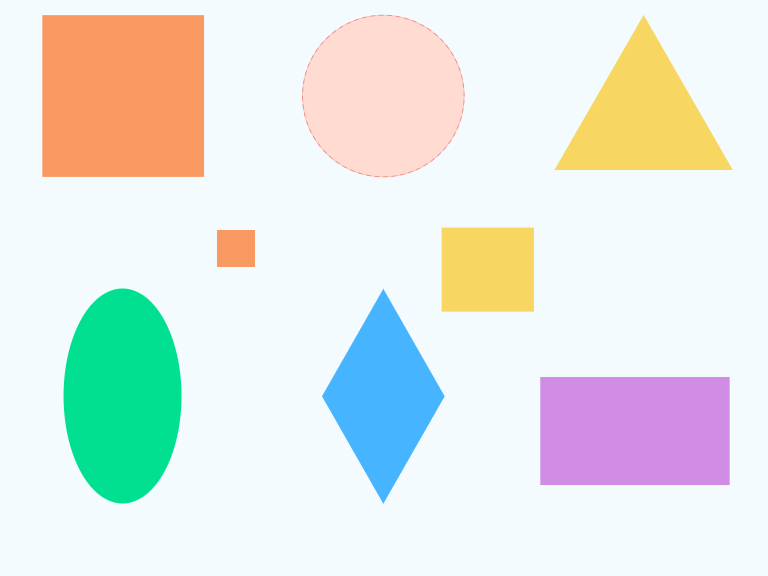
Reproduce this background procedurally as a WebGL 1 fragment shader.

```glsl
precision highp float;
uniform vec2 u_resolution;

// Colours
const vec3 PAPER  = vec3(0.953, 0.984, 0.996);
const vec3 ORANGE = vec3(0.973, 0.600, 0.384);
const vec3 PEACH  = vec3(1.000, 0.859, 0.820);
const vec3 CORAL  = vec3(0.950, 0.480, 0.450);
const vec3 YELLOW = vec3(0.969, 0.843, 0.384);
const vec3 GREEN  = vec3(0.005, 0.880, 0.565);
const vec3 BLUE   = vec3(0.275, 0.706, 1.000);
const vec3 PURPLE = vec3(0.820, 0.549, 0.902);

// Centres and half sizes, in canvas heights
const vec2 SQUARE_POS    = vec2(0.2139, 0.8333);
const vec2 SQUARE_HALF   = vec2(0.1404);
const vec2 CIRCLE_POS    = vec2(0.6655, 0.8333);
const float CIRCLE_RADIUS = 0.1403;
const float OUTLINE_HALF = 0.0008;
const float OUTLINE_DASHES = 60.0;
const vec2 TRIANGLE_APEX = vec2(1.1174, 0.9740);
const vec2 TRIANGLE_SIZE = vec2(0.1549, 0.2691);  // half base, height
const vec2 CHIP_POS      = vec2(0.4097, 0.5686);
const vec2 CHIP_HALF     = vec2(0.0330, 0.0321);
const vec2 BLOCK_POS     = vec2(0.8468, 0.5319);
const vec2 BLOCK_HALF    = vec2(0.0801, 0.0730);
const vec2 ELLIPSE_POS   = vec2(0.2127, 0.3125);
const vec2 ELLIPSE_RADII = vec2(0.1024, 0.1866);
const vec2 DIAMOND_POS   = vec2(0.6655, 0.3120);
const vec2 DIAMOND_HALF  = vec2(0.1065, 0.1866);
const vec2 BAR_POS       = vec2(1.1024, 0.2517);
const vec2 BAR_HALF      = vec2(0.1644, 0.0938);

// Signed distances, negative inside
float boxDistance(vec2 p, vec2 halfSize) {
  vec2 d = abs(p) - halfSize;
  return max(d.x, d.y);
}

float diamondDistance(vec2 p, vec2 halfSize) {
  return (dot(abs(p), halfSize.yx) - halfSize.x * halfSize.y) / length(halfSize);
}

float ellipseDistance(vec2 p, vec2 radii) {
  float scaled = length(p / radii);
  float slope = length(p / (radii * radii));
  return scaled * (scaled - 1.0) / max(slope, 0.0001);
}

// Isosceles triangle hanging from its apex at the origin
float triangleDistance(vec2 p, vec2 size) {
  float side = dot(vec2(abs(p.x), p.y), size.yx) / length(size);
  return max(side, -p.y - size.y);
}

// Coverage with an edge one pixel wide
float coverage(float distance) {
  return clamp(0.5 - distance * u_resolution.y, 0.0, 1.0);
}

void paint(inout vec3 color, vec3 ink, float distance) {
  color = mix(color, ink, coverage(distance));
}

void main() {
  vec2 p = gl_FragCoord.xy / u_resolution.y;
  vec3 color = PAPER;

  // Top row
  paint(color, ORANGE, boxDistance(p - SQUARE_POS, SQUARE_HALF));
  paint(color, YELLOW, triangleDistance(p - TRIANGLE_APEX, TRIANGLE_SIZE));

  // Disc with a thin, broken outline
  vec2 q = p - CIRCLE_POS;
  float rim = length(q) - CIRCLE_RADIUS;
  paint(color, PEACH, rim);
  float dash = smoothstep(-0.6, 0.2, sin(atan(q.y, q.x) * OUTLINE_DASHES));
  float outline = coverage(abs(rim) - OUTLINE_HALF);
  color = mix(color, CORAL, outline * mix(0.35, 0.9, dash));

  // Middle blocks
  paint(color, ORANGE, boxDistance(p - CHIP_POS, CHIP_HALF));
  paint(color, YELLOW, boxDistance(p - BLOCK_POS, BLOCK_HALF));

  // Bottom row
  paint(color, GREEN, ellipseDistance(p - ELLIPSE_POS, ELLIPSE_RADII));
  paint(color, BLUE, diamondDistance(p - DIAMOND_POS, DIAMOND_HALF));
  paint(color, PURPLE, boxDistance(p - BAR_POS, BAR_HALF));

  gl_FragColor = vec4(color, 1.0);
}
```
